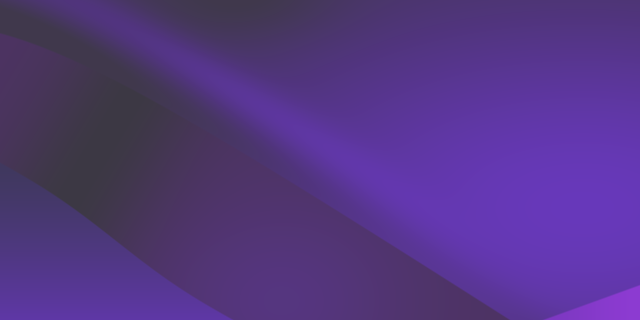
Reproduce this background procedurally as a WebGL 1 fragment shader.

```glsl
precision highp float;

uniform vec2 u_resolution;

// Soft bell curve around zero
float bell(float x, float width) {
  return exp(-x * x / (width * width));
}

// Slate to violet ramp
vec3 violetRamp(float t) {
  vec3 slate = vec3(0.25, 0.22, 0.30);
  vec3 purple = vec3(0.315, 0.205, 0.49);
  vec3 violet = vec3(0.405, 0.22, 0.73);
  vec3 low = mix(slate, purple, clamp(t / 0.45, 0.0, 1.0));
  return mix(low, violet, clamp((t - 0.45) / 0.55, 0.0, 1.0));
}

// Upper sheet: broad glow, a bright fold and the shade beneath it
vec3 upperSheet(vec2 p, float height) {
  vec2 g = p - vec2(1.82, 0.35);
  float light = exp(-g.x * g.x / 1.7 - g.y * g.y / 0.45);
  float fade = 1.0 - smoothstep(0.5, 1.6, p.x);
  light += 0.36 * fade * bell(height - 0.18, 0.085);
  light -= mix(0.14, 0.24, fade) * bell(height - 0.02, 0.09);
  light -= 0.22 * bell(p.x - 0.78, 0.28) * bell(p.y - 1.0, 0.14);
  return violetRamp(light);
}

// Middle band: plum with a dark diagonal fold and a low glow
vec3 middleBand(vec2 p) {
  vec3 plum = vec3(0.30, 0.20, 0.385);
  float glow = bell(length((p - vec2(0.88, 0.06)) * vec2(0.8, 1.0)), 0.32);
  vec3 color = mix(plum, vec3(0.335, 0.21, 0.50), glow);
  float fold = bell(p.x - 0.6 * p.y + 0.01, 0.27);
  return mix(color, vec3(0.235, 0.22, 0.265), fold);
}

// Lower sheet: brightens toward the bottom
vec3 lowerSheet(vec2 p) {
  float rise = clamp(1.0 - p.y / 0.48, 0.0, 1.0);
  return mix(vec3(0.25, 0.22, 0.37), vec3(0.37, 0.215, 0.65), pow(rise, 1.25));
}

void main() {
  vec2 p = gl_FragCoord.xy / u_resolution * vec2(2.0, 1.0);
  float soft = 1.2 / u_resolution.y;

  // Signed heights above the three boundaries
  float upper = p.y - (0.896 - 0.64 * p.x + 0.125 * (1.0 - exp(-3.0 * p.x)));
  float lower = p.y - (0.492 - 0.675 * p.x + 0.013 * sin(8.62 * p.x));
  float corner = p.y - 0.361 * (p.x - 1.698);

  // Layers from bottom to top
  vec3 color = mix(lowerSheet(p), middleBand(p), smoothstep(-soft, soft, lower));
  color = mix(color, upperSheet(p, upper), smoothstep(-soft, soft, upper));
  vec3 orchid = mix(vec3(0.49, 0.22, 0.76), vec3(0.55, 0.23, 0.82), smoothstep(1.7, 2.0, p.x));
  color = mix(orchid, color, smoothstep(-soft, soft, corner));

  gl_FragColor = vec4(color, 1.0);
}
```
